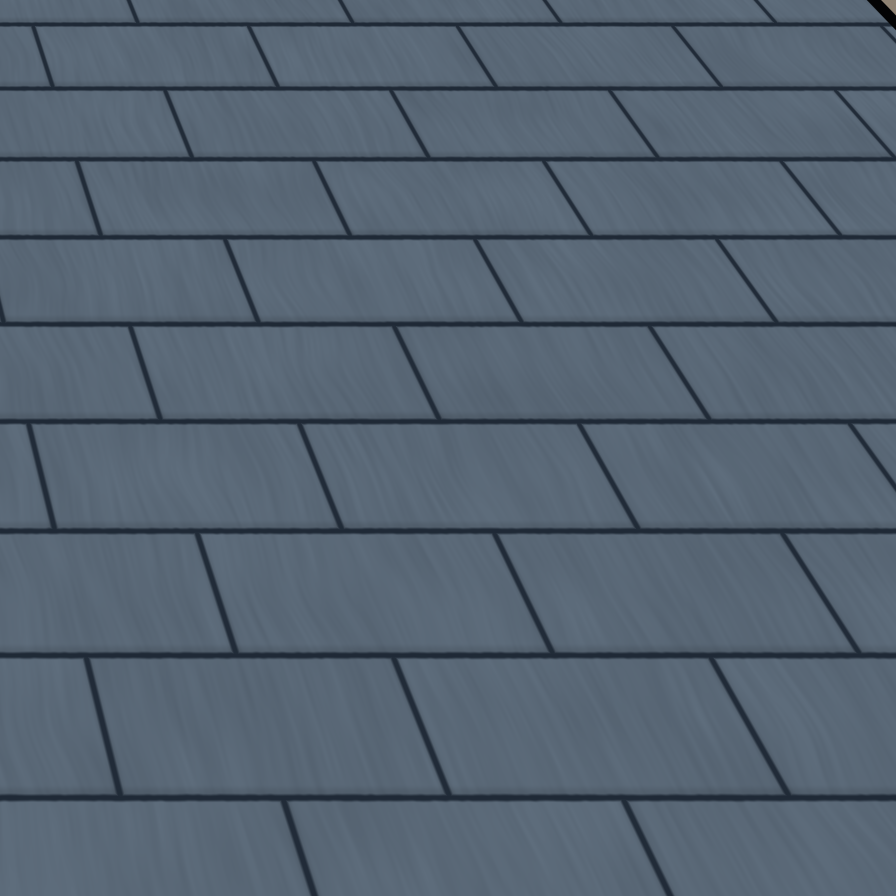
Write a Shadertoy shader that draws this texture.

```glsl
const vec3 SLATE_DARK = vec3(0.315, 0.367, 0.422);
const vec3 SLATE_LIGHT = vec3(0.377, 0.437, 0.497);
const vec3 GROOVE = vec3(0.115, 0.155, 0.205);
const vec3 TRIM = vec3(0.01, 0.012, 0.015);
const vec3 GROUND = vec3(0.56, 0.51, 0.45);

const float HORIZON = 2.4617;      // height of the vanishing line
const float VANISH_X = -0.4453;    // where the joints converge
const float COLUMN_WIDTH = 0.15875;
const float ROW_SCALE = 32.46;
const float ROW_START = 21.80;
const float EDGE_COLUMN = 4.05;    // right border of the roof

float hash(vec2 p) {
    vec3 q = fract(vec3(p.xyx) * 0.1031);
    q += dot(q, q.yzx + 33.33);
    return fract((q.x + q.y) * q.z);
}

float noise(vec2 p) {
    vec2 cell = floor(p);
    vec2 f = fract(p);
    f = f * f * (3.0 - 2.0 * f);
    float low = mix(hash(cell), hash(cell + vec2(1, 0)), f.x);
    float high = mix(hash(cell + vec2(0, 1)), hash(cell + vec2(1, 1)), f.x);
    return mix(low, high, f.y);
}

// Canvas position to (column, row) on the receding roof plane
vec2 roofPlane(vec2 p, float depth) {
    float column = ((p.x - VANISH_X) / depth - 0.3235) / COLUMN_WIDTH;
    return vec2(column, ROW_START - ROW_SCALE / depth);
}

// Every second joint sits slightly to the right
float jointOffset(float x) {
    float index = floor(x + 0.5);
    return x - index - 0.016 * mod(index, 2.0);
}

float line(float dist, float halfWidth, float soft) {
    return 1.0 - smoothstep(halfWidth - soft, halfWidth + soft, abs(dist));
}

// Fine fibres running up the slope, with broad cloudy patches
float slateGrain(vec2 plane, vec2 tile) {
    vec2 q = plane + 7.3 * tile;
    q.x += 0.05 * noise(plane * vec2(3.0, 2.0) + 20.0);
    float fibre = noise(q * vec2(46.0, 1.8) + 50.0);
    float fine = noise(q * vec2(85.0, 3.5) + 90.0);
    float cloud = noise(q * vec2(4.0, 2.0) + 130.0);
    return 0.4 * fibre + 0.25 * fine + 0.35 * cloud;
}

void mainImage(out vec4 fragColor, in vec2 fragCoord) {
    vec2 p = fragCoord / iResolution.xy;
    float pixel = 1.0 / iResolution.y;
    float depth = HORIZON - p.y;
    vec2 plane = roofPlane(p, depth);

    // Running bond: odd rows shift by half a slate
    float row = floor(plane.y);
    float x = plane.x - 0.5 * mod(row, 2.0);
    float joint = jointOffset(x);
    vec2 tile = vec2(floor(x + 0.5) - step(joint, 0.0), row);

    // Distances in canvas units
    float rowHeight = depth * depth / ROW_SCALE;
    float rowDist = (plane.y - floor(plane.y + 0.5)) * rowHeight;
    float jointDist = joint * COLUMN_WIDTH * depth;

    // Slate surface
    float tone = 0.58 + 0.85 * (slateGrain(plane, tile) - 0.5);
    tone += 0.08 * (hash(tile + 40.0) - 0.5);
    vec3 color = mix(SLATE_DARK, SLATE_LIGHT, clamp(tone, 0.0, 1.0));

    // Soft shading beside the grooves, heavier on the lower edge of a slate
    float lowerEdge = step(rowDist, 0.0) * line(rowDist, 0.0045 * depth, 0.002 * depth);
    float sideEdge = line(jointDist, 0.0026 * depth, 0.0018 * depth);
    color *= 1.0 - 0.09 * lowerEdge - 0.10 * sideEdge;

    // Grooves, with finely hatched horizontal edges
    float soft = max(0.0009 * depth, 0.8 * pixel);
    float hatch = 0.0003 * (noise(vec2(plane.x * 60.0 + 300.0, row + 30.0)) - 0.5);
    float course = line(rowDist, (0.0015 + hatch) * depth, soft);
    float upright = line(jointDist, 0.0016 * depth, soft);
    color = mix(color, GROOVE, max(0.97 * course, 0.93 * upright));

    // Dark trim and the ground past the roof border
    float edge = (plane.x - EDGE_COLUMN) * COLUMN_WIDTH * depth;
    color = mix(color, TRIM, smoothstep(-pixel, pixel, edge));
    color = mix(color, GROUND, smoothstep(-pixel, pixel, edge - 0.016));

    fragColor = vec4(color, 1.0);
}
```
